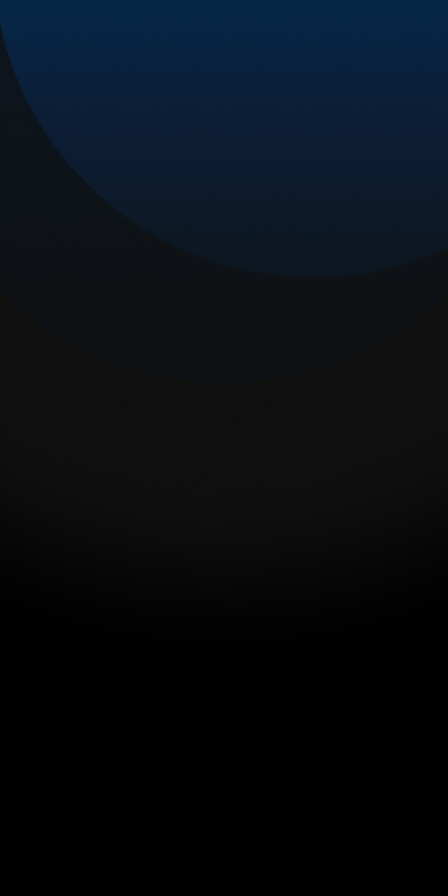
This background is drawn by a Shadertoy shader. Its source:

```glsl
// Two large overlapping discs, navy and slate, hang from the top of a dark field.
// Each disc is a distance function filled with a vertical gradient; below them
// a charcoal halo fades radially into black, with faint layered-sine grain.

// Smooth coverage of a disc; the edge is about one pixel wide.
float disc(vec2 p, vec2 center, float radius) {
    float pixel = 1.0 / iResolution.x;
    return 1.0 - smoothstep(-pixel, pixel, length(p - center) - radius);
}

// Very soft texture from crossed sine waves, in -1..1.
float grain(vec2 p) {
    float a = sin(p.x * 211.0 + 2.0 * sin(p.y * 157.0));
    float b = sin(p.y * 239.0 + 2.0 * sin(p.x * 173.0));
    return a * b;
}

void mainImage(out vec4 fragColor, in vec2 fragCoord) {
    // Canvas spans 0..1 across and 0..2 upward.
    vec2 p = fragCoord / iResolution.xy * vec2(1.0, 2.0);
    vec2 slateCenter = vec2(0.503, 1.870);

    // Charcoal halo sinking into black
    float halo = 1.0 - smoothstep(0.94, 1.38, length(p - slateCenter));
    vec3 color = vec3(0.062, 0.061, 0.060) * halo;

    // Slate disc
    vec3 slate = mix(vec3(0.055, 0.067, 0.078), vec3(0.052, 0.078, 0.105),
                     smoothstep(1.15, 1.85, p.y));
    color = mix(color, slate, disc(p, slateCenter, 0.724));

    // Navy disc, brightest along the top
    vec3 navy = mix(vec3(0.052, 0.090, 0.130), vec3(0.047, 0.115, 0.205),
                    smoothstep(1.38, 1.74, p.y));
    navy = mix(navy, vec3(0.027, 0.148, 0.275), smoothstep(1.68, 2.02, p.y));
    color = mix(color, navy, disc(p, vec2(0.698, 2.094), 0.713));

    // Grain scales with brightness so black stays clean
    color *= 1.0 + 0.02 * grain(p);
    fragColor = vec4(color, 1.0);
}
```
